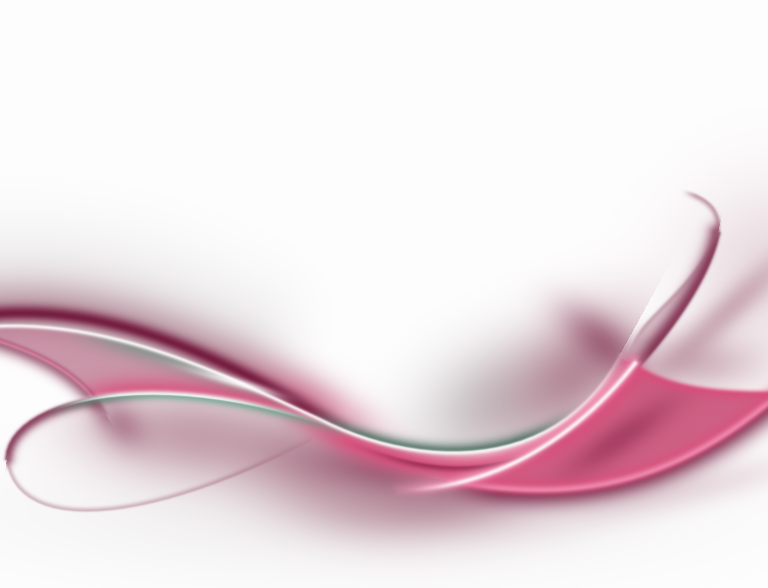
Give the GLSL for this background, as a Shadertoy shader.

```glsl
// Silky rose ribbons sweeping in an S across a white ground, with soft dusk around them.
// Signed distances to cubic curves drive fills, shadows and highlights; turned
// gaussian glows supply the haze. Layers are painted from back to front.

#define CANVAS vec2(7.68, 5.89)
#define SEGMENTS 26
#define EDGE 0.018
#define PAPER vec3(0.996, 0.994, 0.995)
#define DEEP vec3(0.43, 0.07, 0.21)
#define ROSE vec3(0.85, 0.30, 0.48)
#define BLUSH vec3(0.96, 0.60, 0.73)
#define MAUVE vec3(0.62, 0.39, 0.47)
#define SMOKE vec3(0.57, 0.53, 0.55)
#define TEAL vec3(0.37, 0.62, 0.52)

vec2 p;    // position on the canvas
vec3 col;  // painted colour

// Signed distance (positive on the left of travel) and parameter of a cubic curve
vec2 curve(float ax, float ay, float bx, float by, float cx, float cy, float dx, float dy) {
    vec2 best = vec2(1e3, 0), from = vec2(ax, ay);
    for (int i = 1; i <= SEGMENTS; i++) {
        float t = float(i) / float(SEGMENTS), s = 1.0 - t;
        vec2 to = s*s*s*vec2(ax, ay) + 3.0*s*s*t*vec2(bx, by)
                + 3.0*s*t*t*vec2(cx, cy) + t*t*t*vec2(dx, dy);
        vec2 e = to - from, q = p - from;
        float h = clamp(dot(q, e) / dot(e, e), 0.0, 1.0);
        float dist = length(q - e * h);
        float side = e.x * q.y < e.y * q.x ? -1.0 : 1.0;
        if (dist < abs(best.x)) best = vec2(dist * side, t - (1.0 - h) / float(SEGMENTS));
        from = to;
    }
    return best;
}

// Soft stroke with its own width on each side, fading at both ends
float stroke(vec2 c, float leftW, float rightW, float start, float end) {
    float d = c.x / (c.x > 0.0 ? leftW : rightW);
    return exp(-d * d) * smoothstep(start, start + 0.25, c.y)
         * (1.0 - smoothstep(end - 0.25, end, c.y));
}

float glow(float x, float y, float rx, float ry, float angle) {
    vec2 q = p - vec2(x, y), r = vec2(cos(angle), sin(angle));
    q = vec2(dot(q, r), r.x * q.y - r.y * q.x) / vec2(rx, ry);
    return exp(-dot(q, q));
}

float leftOf(vec2 c) { return smoothstep(-EDGE, EDGE, c.x); }
float rightOf(vec2 c) { return 1.0 - leftOf(c); }
void tint(vec3 ink, float amount) { col = mix(col, ink, clamp(amount, 0.0, 1.0)); }

void mainImage(out vec4 fragColor, in vec2 fragCoord) {
    p = fragCoord / iResolution.xy * CANVAS;
    col = PAPER;

    // Guiding curves
    vec2 spineA = curve(-.1, 2.62, 1.2, 2.7, 2.4, 2.05, 3.2, 1.69);
    vec2 spineB = curve(3.2, 1.69, 4.2, 1.18, 5.6, 1.15, 6.2, 2.34);
    vec2 spine = abs(spineA.x) < abs(spineB.x) ? spineA * vec2(1, .5)
                                               : spineB * vec2(1, .5) + vec2(0, .5);
    vec2 crest = curve(-.1, 2.74, 1.2, 2.85, 2.3, 2.25, 3.4, 1.62);
    vec2 fold = curve(.07, 1.3, .1, 1.9, 1.6, 2.25, 3.4, 1.58);
    vec2 under = curve(.07, 1.3, .15, .55, 1.4, .6, 3.1, 1.48);
    vec2 rib = curve(-.1, 2.5, .4, 2.35, .8, 2.15, 1.05, 1.75);
    vec2 band = curve(3., 1.72, 4.3, .95, 5.4, 1., 6.3, 2.15);
    vec2 shine = curve(4., .98, 5., 1., 5.8, 1.55, 6.35, 2.25);
    vec2 wingTop = curve(6.3, 2.25, 6.7, 2., 7.1, 1.95, 7.8, 1.95);
    vec2 hem = curve(4.5, 1.07, 5.7, .85, 6.7, 1., 7.8, 1.95);
    vec2 hook = curve(5.9, 1.75, 6.6, 2.35, 7.1, 3.1, 7.18, 3.55);
    vec2 hookTip = curve(7.18, 3.55, 7.22, 3.8, 7.05, 3.92, 6.8, 3.98);
    vec2 hookIn = curve(6.3, 2.4, 6.45, 2.75, 6.9, 2.95, 7.17, 3.55);
    float above = leftOf(spine), below = 1.0 - above, lee = below * rightOf(fold);

    // Haze over the spine
    tint(SMOKE, .25 * stroke(crest, .75, .2, -.3, .9));
    tint(MAUVE, .6 * stroke(crest, .3, .2, -.3, 1.1));
    tint(ROSE, .45 * above * glow(3.1, 1.85, .75, .22, -.45));
    tint(SMOKE, .45 * above * glow(4.9, 1.85, .75, .55, .5));
    tint(MAUVE, .72 * above * glow(5.75, 2.15, .8, .5, .65));
    tint(DEEP, .45 * glow(6.05, 2.45, .5, .22, -.7));
    tint(MAUVE, .45 * glow(7.25, 2.75, .9, .16, .75));
    tint(MAUVE, .22 * glow(7.7, 3.2, .9, .85, .6));
    tint(MAUVE, .45 * glow(6.95, 2.25, .65, .28, 0.));

    // Haze under the ribbons
    tint(SMOKE, .13 * glow(3.4, .8, 3.2, .65, 0.));
    tint(MAUVE, .55 * lee * glow(1.8, 1.55, 1., .45, -.1));
    tint(DEEP, .35 * lee * glow(1.2, 1.65, .28, .2, -.7));
    tint(MAUVE, .6 * lee * glow(3.1, 1.2, 1., .45, -.35));
    tint(DEEP, .55 * below * glow(3.9, 1.15, .8, .25, -.25));
    tint(MAUVE, .5 * below * glow(4.3, .8, 1., .3, 0.));
    tint(MAUVE, .2 * glow(6.9, .98, 1.2, .18, .25));

    // Left sail between spine and fold
    float sail = below * leftOf(fold) * leftOf(rib) * (1.0 - smoothstep(2.6, 3.2, p.x));
    tint(mix(MAUVE, BLUSH, .3), .75 * sail);
    tint(TEAL, .55 * sail * stroke(spineA, .1, .13, .15, 1.));
    tint(ROSE, .85 * sail * stroke(fold, .16, .16, .3, 1.2));
    tint(DEEP, .65 * stroke(rib, .03, .1, -.3, 1.1));
    tint(BLUSH, .6 * stroke(rib, .025, .02, -.3, 1.));

    // Right wing with dark hem and inner sheen
    float wing = rightOf(shine) * rightOf(wingTop) * leftOf(hem);
    tint(DEEP, .85 * rightOf(hem) * stroke(hem, .1, .17, -.1, 1.3));
    tint(mix(ROSE, MAUVE, .25), .92 * wing);
    tint(DEEP, .4 * wing * glow(6.2, 1.5, .65, .16, .6));
    tint(ROSE, .85 * stroke(hem, .1, .05, -.2, 1.3));
    tint(BLUSH, .7 * stroke(hem, .04, .03, -.1, 1.3));
    tint(ROSE, .75 * stroke(wingTop, .03, .07, -.3, 1.3));

    // Upturned hook
    tint(MAUVE, .35 * leftOf(hook) * rightOf(hookIn) * smoothstep(2.3, 2.5, p.y)
              * (1.0 - smoothstep(3.4, 3.55, p.y)));
    tint(DEEP, .75 * stroke(hook, .1, .025, .1, 1.25));
    tint(MAUVE, .55 * stroke(hookTip, .035, .02, -.3, 1.));
    tint(MAUVE, .35 * stroke(hookIn, .02, .03, 0., 1.2));

    // Main ribbon body
    tint(DEEP, .9 * stroke(crest, .08, .07, -.3, 1.1));
    tint(ROSE, .9 * below * stroke(band, .15, .14, -.1, 1.2));
    tint(DEEP, .5 * below * stroke(band, .02, .04, .1, .9));
    tint(TEAL * .6, .85 * above * stroke(spineB, .085, .02, -.1, .85));
    tint(DEEP, .75 * stroke(fold, .025, .07, -.2, .65));
    tint(TEAL, .75 * stroke(fold, .015, .06, .25, 1.1));

    // Bright edges and hairlines
    tint(PAPER, .85 * stroke(spine, .018, .025, -.3, 1.05));
    tint(PAPER, .85 * stroke(fold, .035, .012, .3, 1.));
    tint(PAPER, .8 * glow(2.35, 2.06, .45, .045, -.28));
    tint(BLUSH, .8 * stroke(shine, .07, .05, -.1, 1.25));
    tint(PAPER, .85 * stroke(shine, .025, .025, 0., 1.25));
    tint(MAUVE, .4 * stroke(under, .03, .015, -.3, 1.1));
    fragColor = vec4(col, 1);
}
```
